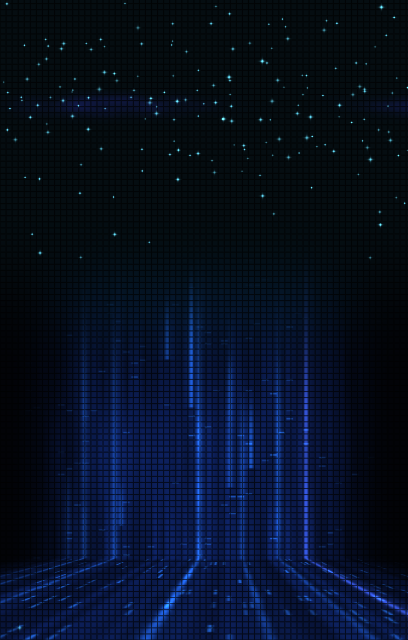
Give the GLSL for this background, as a WebGL 2 fragment shader.

```glsl
#version 300 es
precision highp float;
// Starry night above a gridded wall of blue light beams that spill onto a perspective floor.

#define GRID_ROWS 105.6
#define GRID_DARK 0.68
#define FLOOR_Y 0.128
#define VANISH_X 0.557
#define FLOOR_DEPTH 0.068
#define BEAM_WIDTH 0.0052
#define STAR_BAND_Y 0.835
#define STAR_SPREAD 0.115
#define STAR_COLOR vec3(0.36, 0.80, 0.90)
#define BEAM_COLOR vec3(0.11, 0.36, 0.78)
#define WALL_COLOR vec3(0.040, 0.105, 0.310)

uniform vec2 u_resolution;
out vec4 fragColor;

// Beams: x, bottom, top, strength
const vec4 BEAMS[12] = vec4[12](
  vec4(.207, .128, .60, .42), vec4(.281, .128, .56, .50),
  vec4(.166, .128, .29, .25), vec4(.297, .180, .26, .45),
  vec4(.410, .440, .55, .35), vec4(.469, .365, .60, .65),
  vec4(.488, .128, .62, .75), vec4(.564, .240, .53, .60),
  vec4(.594, .128, .44, .55), vec4(.615, .270, .40, .65),
  vec4(.682, .128, .57, .58), vec4(.750, .128, .62, .65));

float hash(vec2 p) {
  vec3 q = fract(p.xyx * 0.1031);
  q += dot(q, q.yzx + 33.33);
  return fract((q.x + q.y) * q.z);
}

float noise(vec2 p) {
  vec2 i = floor(p), f = fract(p);
  f = f * f * (3.0 - 2.0 * f);
  return mix(mix(hash(i), hash(i + vec2(1, 0)), f.x),
             mix(hash(i + vec2(0, 1)), hash(i + vec2(1, 1)), f.x), f.y);
}

float bell(float d, float width) {
  d /= width;
  return exp(-d * d);
}

// Sparse bright dashes, one candidate per cell
float dashes(vec2 p, float chance) {
  vec2 id = floor(p), f = fract(p);
  float lit = step(1.0 - chance, hash(id + 71.0));
  float body = smoothstep(0.0, 0.2, f.x) * (1.0 - smoothstep(0.8, 1.0, f.x));
  return lit * body * bell(f.y - 0.5, 0.3) * (0.4 + 0.6 * hash(id + 13.0));
}

vec3 beams(float x, float y) {
  vec3 light = vec3(0);
  for (int i = 0; i < 12; i++) {
    vec4 b = BEAMS[i];
    float dx = x - b.x;
    float span = smoothstep(b.y - 0.003, b.y, y)
               * (1.0 - smoothstep(mix(b.y, b.z, 0.35), b.z, y));
    float flicker = 0.55 + 0.75 * noise(vec2(b.x * 400.0, y * 22.0));
    vec3 tint = mix(BEAM_COLOR, vec3(0.22, 0.32, 0.80), smoothstep(0.70, 0.75, b.x));
    light += tint * b.w * span * flicker * (bell(dx, BEAM_WIDTH) + 0.13 * bell(dx, 0.022));
  }
  return light;
}

// Scattered stars, densest along a horizontal band
vec3 stars(vec2 p) {
  vec3 light = vec3(0);
  float pixel = 1.0 / u_resolution.y;
  for (int k = 0; k < 3; k++) {
    float scale = 24.0 + 11.0 * float(k);
    vec2 id = floor(p * scale), seed = id + 37.0 * float(k);
    vec2 jitter = vec2(hash(seed + 5.0), hash(seed + 19.0)) * 0.7 + 0.15;
    vec2 center = (id + jitter) / scale;
    float density = 0.30 * bell(center.y - STAR_BAND_Y, STAR_SPREAD)
                  + 0.025 * smoothstep(0.53, 0.62, center.y);
    float size = mix(0.0010, 0.0023, pow(hash(seed + 43.0), 2.0));
    vec2 d = abs(p - center);
    float core = bell(length(d), max(size, 0.7 * pixel));
    float cross = bell(min(d.x, d.y), size * 0.5) * bell(max(d.x, d.y), size * 2.0);
    light += step(hash(seed), density) * (core + 0.35 * cross)
           * mix(0.45, 1.0, hash(seed + 61.0)) * STAR_COLOR;
  }
  return light;
}

// Dark mesh with edges softened to the pixel size
float mesh(vec2 p) {
  vec2 edge = 0.5 - abs(fract(p * GRID_ROWS) - 0.5);
  float soft = max(0.06, 0.6 * GRID_ROWS / u_resolution.y);
  vec2 line = 1.0 - smoothstep(vec2(0.09 - soft), vec2(0.09 + soft), edge);
  return 1.0 - GRID_DARK * max(line.x, line.y);
}

void main() {
  vec2 uv = gl_FragCoord.xy / u_resolution;
  vec2 p = gl_FragCoord.xy / u_resolution.y;

  // Floor points trace back along their ray to the foot of the wall
  float drop = max(FLOOR_Y - uv.y, 0.0);
  float wallX = VANISH_X + (uv.x - VANISH_X) * FLOOR_DEPTH / (FLOOR_DEPTH + drop);
  float wallY = max(uv.y, FLOOR_Y);
  float onFloor = smoothstep(0.0, 0.003, drop);

  // Night sky and violet haze
  float sky = smoothstep(0.42, 0.68, uv.y);
  vec3 color = mix(vec3(0.006, 0.012, 0.028), vec3(0.018, 0.050, 0.066), sky);
  float haze = bell(uv.x - 0.27, 0.19) + 0.6 * bell(uv.x - 1.0, 0.13);
  color += vec3(0.045, 0.045, 0.20) * haze * bell(uv.y - STAR_BAND_Y, 0.014)
         * (0.5 + noise(p * vec2(25, 60)));

  // Wall glow with fine vertical streaks
  float side = smoothstep(0.02, 0.32, wallX) * (1.0 - smoothstep(0.68, 0.97, wallX));
  float rise = 1.0 - smoothstep(0.28, 0.63, wallY);
  float streak = 0.70 + 0.55 * noise(vec2(wallX * 68.0, wallY * 7.0));
  color += WALL_COLOR * side * rise * streak * mix(1.0, 0.85, onFloor);
  color += vec3(0.0, 0.035, 0.055) * side * bell(uv.y - 0.53, 0.08);

  // Beams and their broken trails on the floor
  float depth = log(1.0 + drop / FLOOR_DEPTH);
  float broken = 0.45 + 0.85 * noise(vec2(wallX * 90.0, depth * 9.0));
  color += beams(wallX, wallY) * mix(1.0, broken, onFloor);
  float sparks = dashes(vec2(uv.x * 50.0, uv.y * 230.0), 0.018) * (1.0 - onFloor);
  float trails = dashes(vec2(depth * 13.0, wallX * 110.0), 0.09) * onFloor;
  color += vec3(0.12, 0.38, 0.72) * (sparks * 0.65 + trails * 0.75) * side * rise;

  color = color * mesh(p) + stars(p);
  fragColor = vec4(clamp(color, 0.0, 1.0), 1.0);
}
```
